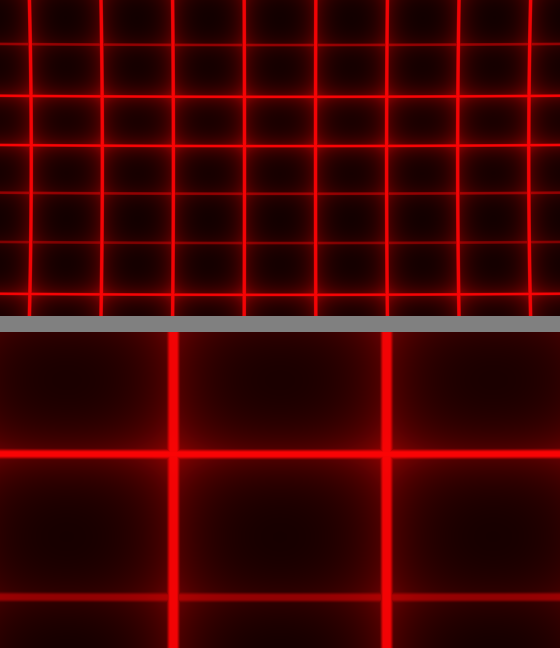
Top: the whole. Bottom: its middle third, enlarged.
A Shadertoy shader for this pattern:

```glsl
// Glowing red grid of slightly bowed lines on black, with rows of uneven brightness.
#define COLUMN_STEP 0.2249
#define ROW_STEP 0.1581
#define ROW_START 0.1425
#define ROW_DRIFT 0.0061
#define COLUMN_BOW 0.0075
#define ROW_SAG 0.0035
#define COLUMN_HALF_WIDTH 0.0055
#define ROW_HALF_WIDTH 0.0041
#define EDGE_SOFTNESS 0.0024
#define COLUMN_GLOW 0.28
#define ROW_GLOW 0.30
#define AMBIENT 0.012

const float TAU = 6.2831853;

// Solid line core with a soft edge, from the distance to its axis.
float lineCore(float dist, float halfWidth) {
    float edge = max(EDGE_SOFTNESS, 0.6 / iResolution.y);
    return 1.0 - smoothstep(halfWidth - edge, halfWidth + edge, dist);
}

// Distance of a row from the top edge, with a slow drift in spacing.
float rowPosition(float row) {
    return ROW_START + ROW_STEP * row + ROW_DRIFT * sin(TAU * row / 5.0);
}

// Brightness of a row, rising and falling down the canvas.
float rowStrength(float row) {
    float level = 0.80 + 0.32 * cos(TAU * (row - 1.5) / 4.2);
    return min(pow(level, 1.5), 0.96);
}

void mainImage(out vec4 fragColor, in vec2 fragCoord) {
    vec2 uv = fragCoord / iResolution.xy;
    vec2 centred = 2.0 * uv - 1.0;
    float aspect = iResolution.x / iResolution.y;

    // Bend the plane: columns pinch at mid height, rows sag at mid width.
    float x = 0.5 * centred.x * aspect / (1.0 + COLUMN_BOW * centred.y * centred.y);
    float depth = 1.0 - uv.y + ROW_SAG * centred.x * centred.x;

    float nearColumn = floor(x / COLUMN_STEP) + 0.5;
    float nearRow = round((depth - ROW_START) / ROW_STEP);
    float glow = AMBIENT;
    float core = 0.0;

    // Gather light from the nearest lines in both directions.
    for (float k = -1.0; k <= 1.0; k++) {
        float columnDist = abs(x - (nearColumn + k) * COLUMN_STEP);
        glow += COLUMN_GLOW * exp(-columnDist / 0.042);
        core = max(core, 0.92 * lineCore(columnDist, COLUMN_HALF_WIDTH));

        float row = nearRow + k;
        float strength = rowStrength(row);
        float rowDist = abs(depth - rowPosition(row));
        glow += ROW_GLOW * strength * exp(-rowDist / 0.033);
        core = max(core, strength * lineCore(rowDist, ROW_HALF_WIDTH));
    }

    // Lay the cores over the glow, with a trace of green and blue in the brightest parts.
    float red = mix(glow, 1.0, core);
    fragColor = vec4(red, vec2(0.015, 0.02) * red * red, 1.0);
}
```
